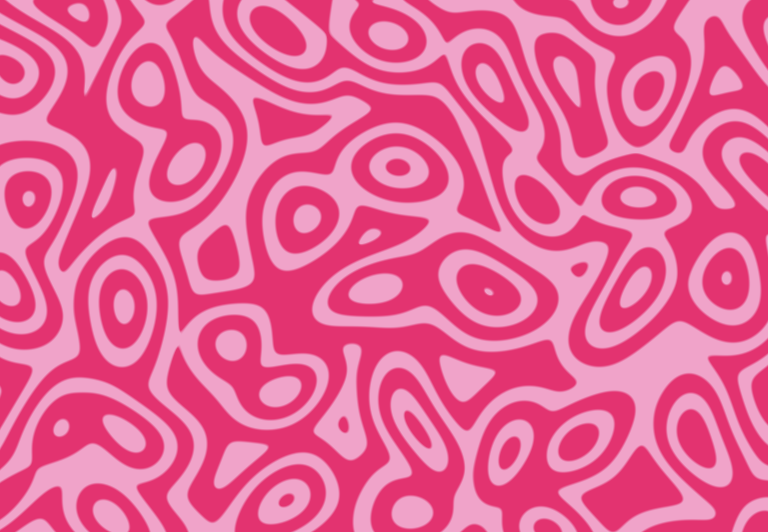
Reproduce this pattern procedurally as a WebGL 1 fragment shader.

```glsl
precision highp float;
// Winding two-tone contour bands, like a map of many small hills.
// Stretched cellular seeds are blended into one smooth height field,
// which layered sines bend before a cosine cuts it into bands.

uniform vec2 u_resolution;

#define CRIMSON vec3(0.89, 0.20, 0.44)
#define PINK vec3(0.94, 0.64, 0.79)
#define CELL_SIZE 0.227     // hill spacing, in canvas heights
#define RINGS 4.7           // bands per cell of height
#define RING_PHASE 0.54     // places crimson on most summits
#define CRIMSON_CUT -0.17   // lower values widen the crimson bands
#define BLEND 11.5          // higher values sharpen the valleys
#define SUMMIT_ROUND 0.011  // flattens the hill tops
#define HEIGHT_SPREAD 0.15  // variation between hills
#define WARP 0.13           // bending of the bands, in cells
#define EDGE 0.0062         // edge softness, in canvas heights

const float TAU = 6.2831853;

vec2 hash2(vec2 cell) {
  vec2 k = vec2(dot(cell, vec2(127.1, 311.7)), dot(cell, vec2(269.5, 183.3)));
  return fract(sin(k) * 43758.55);
}

// Bends space with a broad and a finer pair of sines.
vec2 bend(vec2 p) {
  vec2 broad = sin(p.yx * vec2(2.3, 2.7) + p * vec2(0.8, -0.9) + vec2(0.4, 2.1));
  vec2 fine = sin(p.yx * vec2(5.3, 4.7) + p * vec2(-2.1, 1.7) + vec2(1.3, 4.2));
  return p + WARP * (broad + 0.3 * fine);
}

// Smooth minimum of the distances to randomly turned, oval seeds.
float hillField(vec2 p) {
  p = bend(p);
  vec2 home = floor(p);
  float sum = 0.0;
  for (int y = -2; y <= 2; y++) {
    for (int x = -2; x <= 2; x++) {
      vec2 cell = home + vec2(float(x), float(y));
      vec2 traits = hash2(cell + 37.0);
      vec2 offset = p - cell - mix(vec2(0.15), vec2(0.85), hash2(cell));
      float angle = traits.x * TAU;
      vec2 axis = vec2(cos(angle), sin(angle));
      vec2 oval = vec2(dot(offset, axis) * 0.8,
                       dot(offset, vec2(-axis.y, axis.x)) * 1.2);
      float dist = sqrt(dot(oval, oval) + SUMMIT_ROUND);
      sum += exp(-BLEND * (dist + HEIGHT_SPREAD * (traits.y - 0.5)));
    }
  }
  float slope = 0.08 * sin(dot(p, vec2(1.1, 0.8)));
  return slope - log(sum) / BLEND;
}

float bandWave(vec2 p) {
  return cos(TAU * (RINGS * hillField(p) - RING_PHASE));
}

void main() {
  vec2 p = gl_FragCoord.xy / (u_resolution.y * CELL_SIZE) + vec2(3.3, 7.6);

  // Dividing by the local gradient keeps all edges equally soft.
  float stepSize = 0.01;
  float wave = bandWave(p);
  vec2 gradient = vec2(bandWave(p + vec2(stepSize, 0.0)) - wave,
                       bandWave(p + vec2(0.0, stepSize)) - wave) / stepSize;
  float edgeDistance = (wave - CRIMSON_CUT) / max(length(gradient), 3.0);
  float halfEdge = 0.5 * EDGE / CELL_SIZE;
  float crimsonCover = smoothstep(-halfEdge, halfEdge, edgeDistance);

  gl_FragColor = vec4(mix(PINK, CRIMSON, crimsonCover), 1.0);
}
```
